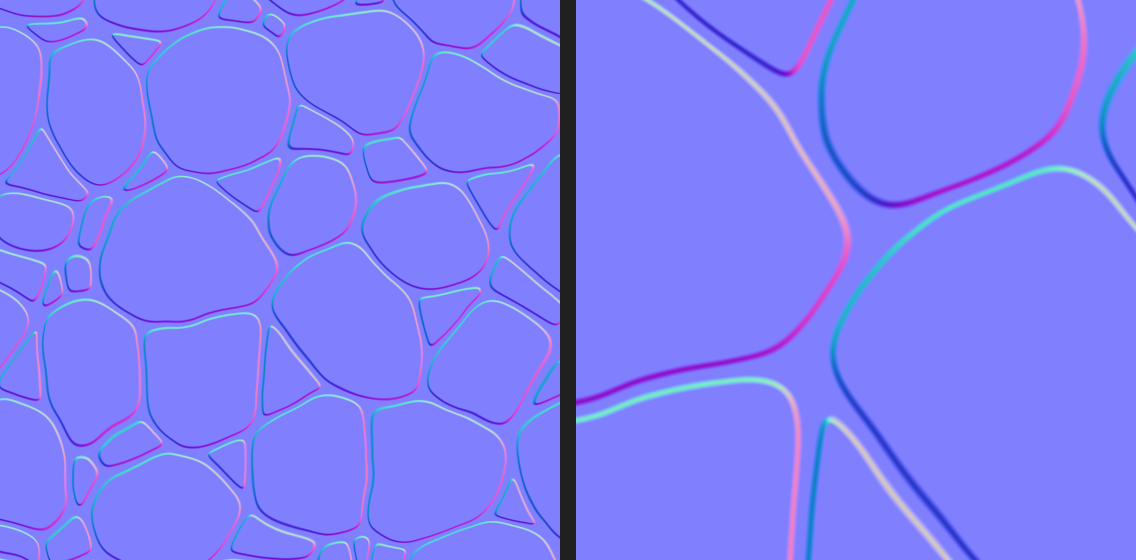
Left: the whole. Right: its middle third, enlarged.
A WebGL 2 fragment shader for this texture map:

```glsl
#version 300 es
precision highp float;

uniform vec2 u_resolution;
out vec4 fragColor;

const float CELLS = 4.2;        // large stones per canvas side
const float JOINT = 0.045;      // narrowest joint, in cells
const float BEVEL = 0.0145;     // half width of a bevelled rim, in cells
const float TILT = 0.86;        // steepest sideways part of the normal
const int REACH = 2;
const int SIDE = 2 * REACH + 1;
const int COUNT = SIDE * SIDE;

// A seed is a stone's centre in xy, squared weight in z, corner sharpness in w.

vec3 hash3(vec2 cell) {
    vec3 q = fract(cell.xyx * vec3(0.1031, 0.1030, 0.0973));
    q += dot(q, q.yxz + 33.33);
    return fract((q.xxy + q.yxx) * q.zyx);
}

vec2 noise2(vec2 p) {
    vec2 i = floor(p);
    vec2 f = p - i;
    f = f * f * f * (f * (6.0 * f - 15.0) + 10.0);
    vec2 low = mix(hash3(i).xy, hash3(i + vec2(1, 0)).xy, f.x);
    vec2 high = mix(hash3(i + vec2(0, 1)).xy, hash3(i + 1.0).xy, f.x);
    return mix(low, high, f.y) - 0.5;
}

// Large stones: jittered brick layout
vec4 largeSeed(vec2 cell) {
    vec3 h = hash3(cell + 57.0);
    float stagger = 0.5 * mod(cell.y, 2.0) - 0.25;
    vec2 centre = cell + 0.5 + 0.52 * (h.xy - 0.5) + vec2(stagger, 0.0);
    return vec4(centre, 0.28 * h.z, mix(15.0, 32.0, fract(h.z * 47.0)));
}

// Small stone centred where three large ones (counterclockwise) would meet
vec4 smallSeed(vec4 a, vec4 b, vec4 c, vec2 chance) {
    vec2 u = b.xy - a.xy;
    vec2 v = c.xy - a.xy;
    float ru = dot(u, u) - b.z + a.z;
    float rv = dot(v, v) - c.z + a.z;
    float area = max(u.x * v.y - u.y * v.x, 0.2);
    vec2 offset = 0.5 * vec2(ru * v.y - rv * u.y, rv * u.x - ru * v.x) / area;
    float size = chance.x < 0.22 ? -1.0 : mix(0.13, 0.23, chance.y);
    return vec4(a.xy + offset, size + a.z - dot(offset, offset), 42.0);
}

// Squared distance less weight: the lowest seed owns the point
float power(vec2 p, vec4 seed) {
    vec2 d = p - seed.xy;
    return dot(d, d) - seed.z;
}

// Straight border between two seeds, moved in by half a joint:
// signed distance in x, its gradient in yz
vec3 borderField(vec2 p, vec4 own, vec4 other) {
    vec2 span = other.xy - own.xy;
    float gap = max(length(span), 0.001);
    vec2 dir = span / gap;
    float border = 0.5 * (gap + (own.z - other.z) / gap);
    return vec3(dot(p - own.xy, dir) - border + 0.5 * JOINT, dir);
}

// Signed distance and gradient for the rim of the stone that owns the point
vec3 pavingField(vec2 p) {
    vec4 seeds[3 * COUNT];
    vec2 base = floor(p) - float(REACH);
    for (int i = 0; i < COUNT; i++) {
        vec2 cell = base + vec2(i % SIDE, i / SIDE);
        vec2 above = cell + vec2(mod(cell.y, 2.0), 1.0);
        vec4 here = largeSeed(cell);
        vec4 right = largeSeed(cell + vec2(1, 0));
        vec4 upRight = largeSeed(above);
        vec4 upLeft = largeSeed(above - vec2(1, 0));
        seeds[3 * i] = here;
        seeds[3 * i + 1] = smallSeed(here, right, upRight, hash3(cell + 131.0).xy);
        seeds[3 * i + 2] = smallSeed(here, upRight, upLeft, hash3(cell + 211.0).xy);
    }

    int owner = 0;
    float lowest = power(p, seeds[0]);
    for (int i = 1; i < 3 * COUNT; i++) {
        float level = power(p, seeds[i]);
        if (level < lowest) {
            lowest = level;
            owner = i;
        }
    }

    // Soft maximum over all borders rounds the corners
    vec4 own = seeds[owner];
    float total = 0.0;
    vec2 slope = vec2(0.0);
    for (int i = 0; i < 3 * COUNT; i++) {
        if (i == owner) continue;
        vec3 border = borderField(p, own, seeds[i]);
        float share = exp(own.w * border.x);
        total += share;
        slope += share * border.yz;
    }
    total = max(total, 1e-20);
    return vec3(log(total) / own.w, slope / total);
}

// Normal that leans outwards along the rim and is flat elsewhere
vec3 rimNormal(vec3 field, float halfWidth) {
    float steepness = max(length(field.yz), 0.3);
    float rim = 1.0 - smoothstep(0.0, halfWidth, abs(field.x) / steepness);
    vec2 lean = TILT * rim * field.yz / steepness;
    return vec3(lean, sqrt(max(1.0 - dot(lean, lean), 0.0)));
}

void main() {
    vec2 p = CELLS * gl_FragCoord.xy / u_resolution.y;
    float pixel = CELLS / u_resolution.y;

    // Hand-cut wobble of the outlines
    vec2 wobble = 0.16 * noise2(p * 1.6) + 0.022 * noise2(p * 5.0 + 19.0);
    vec3 field = pavingField(p + wobble);

    vec3 normal = rimNormal(field, max(BEVEL, 1.3 * pixel));
    fragColor = vec4(0.5 + 0.5 * normal, 1.0);
}
```
